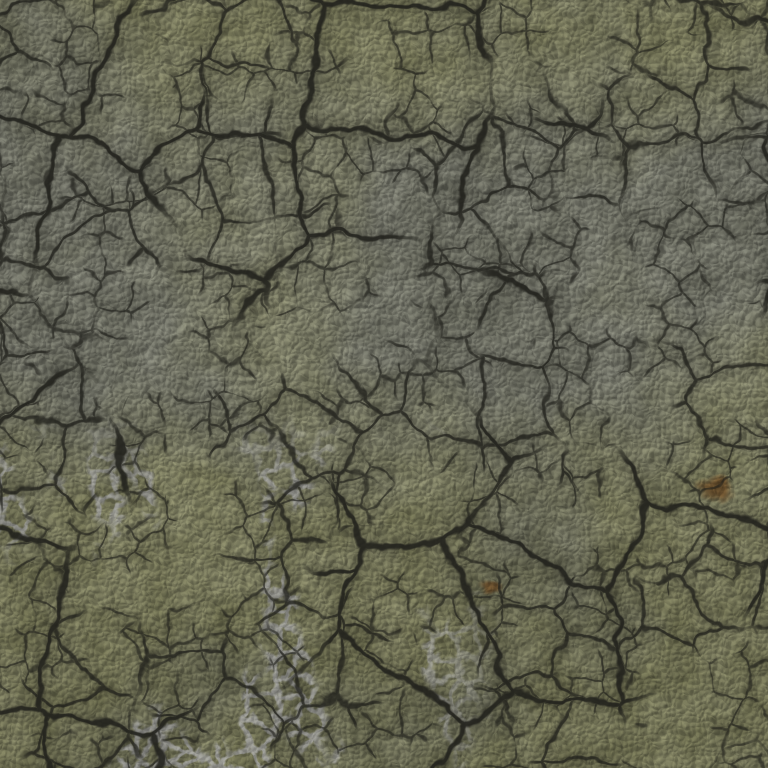
Reproduce this texture procedurally as a Shadertoy shader.

```glsl
// Weathered olive-grey mud wall with branching cracks, pale lichen and rust stains.

const vec3 GREY_CLAY = vec3(0.440, 0.445, 0.400);
const vec3 OLIVE_CLAY = vec3(0.435, 0.437, 0.325);
const vec3 CRACK_DARK = vec3(0.130, 0.130, 0.110);
const vec3 LICHEN_PALE = vec3(0.610, 0.610, 0.600);
const vec3 RUST_BROWN = vec3(0.400, 0.270, 0.130);

vec2 hash2(vec2 cell) {
    vec3 q = fract(cell.xyx * vec3(0.1031, 0.1030, 0.0973));
    q += dot(q, q.yzx + 33.33);
    return fract((q.xx + q.yz) * q.zy);
}

// Layered sines, each octave turned and bent; roughly -1 to 1
float waves(vec2 p, int octaves) {
    mat2 turn = 1.9 * mat2(0.8, 0.6, -0.6, 0.8);
    float sum = 0.0, amp = 0.5;
    for (int i = 0; i < octaves; i++) {
        p = turn * p + 1.7;
        sum += amp * sin(p.x + 1.5 * sin(p.y + float(i)));
        amp *= 0.55;
    }
    return sum;
}

vec2 warp(vec2 p, float scale, float amount) {
    return p + amount * vec2(waves(p * scale, 4), waves(p.yx * scale + 7.3, 4));
}

// Cellular noise: xy = offset to nearest seed, z = its random id
vec3 nearestSeed(vec2 p) {
    vec2 cell = floor(p);
    vec3 best = vec3(9.0, 9.0, 0.0);
    for (int y = -1; y <= 1; y++)
    for (int x = -1; x <= 1; x++) {
        vec2 c = cell + vec2(x, y);
        vec2 seed = hash2(c);
        vec2 offset = c + 0.1 + 0.8 * seed - p;
        if (dot(offset, offset) < dot(best.xy, best.xy))
            best = vec3(offset, fract(seed.x * 17.3 + seed.y * 5.7));
    }
    return best;
}

// Distance to the nearest cell wall, in cell units
float wallDistance(vec2 p) {
    vec2 cell = floor(p), near = nearestSeed(p).xy;
    float d = 9.0;
    for (int y = -2; y <= 2; y++)
    for (int x = -2; x <= 2; x++) {
        vec2 c = cell + vec2(x, y);
        vec2 offset = c + 0.1 + 0.8 * hash2(c) - p;
        vec2 gap = offset - near;
        if (dot(gap, gap) > 0.0001)
            d = min(d, dot(0.5 * (near + offset), normalize(gap)));
    }
    return d;
}

// x = crack line, y = soft shade around it; parts fade out below the threshold
vec2 crackLayer(vec2 p, vec2 bent, float scale, float width, float threshold) {
    float d = wallDistance(bent * scale + scale) / scale;
    float gate = waves(p * scale * 0.7 + scale, 3);
    float keep = smoothstep(threshold - 0.12, threshold + 0.2, gate);
    float halfWidth = width * (0.45 + 0.55 * keep);
    float line = 1.0 - smoothstep(halfWidth * 0.4, halfWidth + 0.0013, d);
    return keep * vec2(line, exp(-d / (width * 3.5)));
}

// Surface height: fine grit, coarser lumps and curled wrinkles
float height(vec2 p) {
    float grit = length(nearestSeed(p * 135.0).xy);
    float lumps = length(nearestSeed(p * vec2(62.0, 50.0) + 3.0).xy);
    float wrinkles = sin(9.0 * waves(p * 18.0, 3));
    return -grit - 0.9 * lumps + 0.16 * wrinkles;
}

void mainImage(out vec4 fragColor, in vec2 fragCoord) {
    vec2 p = fragCoord / iResolution.y;
    vec2 bent = warp(p, 22.0, 0.009);
    vec2 rough = warp(p, 60.0, 0.0035);

    // Clay: mossier at the bottom and along the top edge
    float patches = waves(p * 4.0 + 2.0, 5);
    float moss = smoothstep(0.60, 0.15, p.y) + 0.6 * smoothstep(0.72, 1.0, p.y);
    vec3 color = mix(GREY_CLAY, OLIVE_CLAY, clamp(moss + 0.15 + 0.6 * patches, 0.0, 1.0));
    color += 0.035 * patches + 0.035 * waves(p * 28.0 + 5.0, 4);

    // Relief lit from the upper left
    float relief = height(rough) - height(rough + vec2(-0.0016, 0.0021));
    color *= 1.0 + 0.46 * clamp(relief, -0.9, 0.9);

    // Rust stains in a few scattered cells
    vec3 stain = nearestSeed(bent * 6.0 + 11.0);
    float stainSize = 0.08 + 0.08 * fract(stain.z * 31.0);
    float rust = smoothstep(stainSize, stainSize * 0.4, length(stain.xy * vec2(0.8, 1.2)));
    rust *= step(0.84, stain.z);
    color = mix(color, RUST_BROWN * (1.0 + 0.4 * relief), 0.75 * rust);

    // Lichen threads in upright streaks, low on the left
    float zone = smoothstep(0.48, 0.36, p.y) * smoothstep(0.72, 0.50, p.x);
    float streaks = smoothstep(0.22, 0.50, waves(p * vec2(11.0, 5.0) + 4.0, 4));
    float threads = 1.0 - smoothstep(0.05, 0.20, wallDistance(warp(p, 45.0, 0.007) * 34.0));
    float lichen = zone * streaks * threads;
    color = mix(color, LICHEN_PALE * (1.0 + 0.3 * relief), 0.85 * lichen);

    // Cracks: wide branches, medium splits and hairlines
    vec2 wide = crackLayer(p, bent, 5.5, 0.0036, -0.15);
    vec2 medium = crackLayer(p, bent, 11.0, 0.0022, 0.0);
    vec2 hair = crackLayer(p, bent, 23.0, 0.0013, 0.08);
    float crack = max(wide.x, max(0.85 * medium.x, 0.65 * hair.x));
    color *= 1.0 - 0.22 * max(wide.y, max(medium.y, hair.y));
    color = mix(color, CRACK_DARK, 0.88 * crack);

    fragColor = vec4(clamp(color, 0.0, 1.0), 1.0);
}
```
